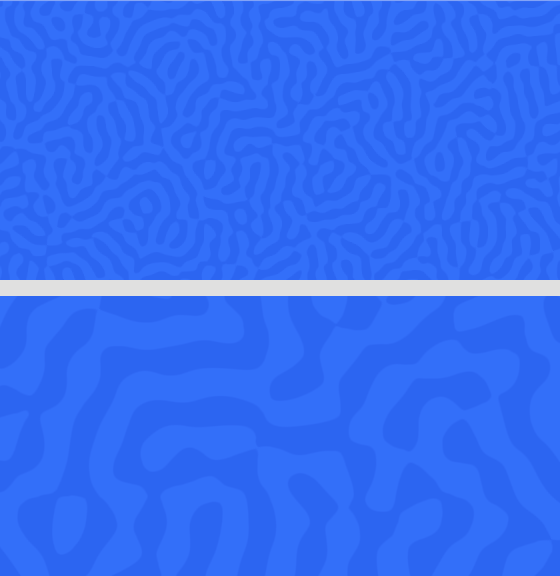
Top: the whole. Bottom: its middle third, enlarged.
Write a Shadertoy shader that draws this pattern.

```glsl
#define WAVELENGTH 0.064   // stripe period, in canvas heights
#define WAVES 24           // layered sines in the seed field
#define SPREAD 0.16        // variation of the seed wavelength
#define ALIGNMENT 0.8      // how strongly neighbouring stripes run parallel
#define PATCH_SIZE 6.0     // size of parallel groups, in wavelengths
#define SATURATION 2.0     // flattens the seed before filtering
#define REACH 3            // filter radius in taps
#define TAP_STEP 0.25      // tap spacing, in wavelengths
#define BIAS 0.045         // shifts area from dark to light
#define RIM_HEIGHT 0.0038  // pale line along the top, in canvas heights

const float PI = 3.14159265;
const vec3 LIGHT_BLUE = vec3(0.200, 0.434, 0.978);
const vec3 DARK_BLUE = vec3(0.174, 0.396, 0.945);
const vec3 RIM_BLUE = vec3(0.51, 0.64, 0.97);
const vec2 FILTER_WIDTHS = vec2(0.153, 0.306); // activator, inhibitor

struct Wave { vec2 k; float phase; float weight; };
Wave waves[WAVES];

float hash(float n) {
    return fract(sin(n * 91.37 + 4.71) * 4375.85);
}

// Slowly turning stripe direction, as a vector at twice the angle.
vec2 stripeDirection(vec2 p) {
    vec2 sum = vec2(0.3, 0.0);
    for (int i = 0; i < 8; i++) {
        float id = float(i);
        float angle = PI * (id + hash(id + 11.0)) / 4.0;
        float size = PATCH_SIZE * (0.7 + 0.7 * hash(id + 23.0));
        float x = 2.0 * PI * (dot(p, vec2(cos(angle), sin(angle))) / size + hash(id + 5.0));
        sum += 0.4 * cos(x + 2.0 * PI * vec2(hash(id + 41.0), hash(id + 53.0)));
    }
    return sum / max(length(sum), 0.5);
}

// Waves that agree with the local direction are favoured.
void prepareWaves(vec2 p) {
    vec2 direction = stripeDirection(p);
    float power = 0.0;
    for (int i = 0; i < WAVES; i++) {
        float id = float(i);
        float angle = PI * (id + hash(id)) / float(WAVES);
        float wavenumber = 2.0 * PI * (1.0 + SPREAD * (hash(id + 31.0) - 0.5));
        vec2 doubled = vec2(cos(2.0 * angle), sin(2.0 * angle));
        float weight = exp(ALIGNMENT * dot(direction, doubled));
        waves[i] = Wave(wavenumber * vec2(cos(angle), sin(angle)),
                        2.0 * PI * hash(id + 67.0), weight);
        power += 0.5 * weight * weight;
    }
    for (int i = 0; i < WAVES; i++) waves[i].weight *= inversesqrt(power);
}

float seedField(vec2 p) {
    float sum = 0.0;
    for (int i = 0; i < WAVES; i++) {
        sum += waves[i].weight * cos(dot(p, waves[i].k) + waves[i].phase);
    }
    return sum;
}

// Short-range activation minus long-range inhibition evens the stripe widths.
float turingField(vec2 p) {
    prepareWaves(p);
    vec2 total = vec2(0.0);
    vec2 weightSum = vec2(0.0);
    for (int y = -REACH; y <= REACH; y++) {
        for (int x = -REACH; x <= REACH; x++) {
            vec2 offset = TAP_STEP * vec2(x, y);
            vec2 weight = exp(-0.5 * dot(offset, offset) / (FILTER_WIDTHS * FILTER_WIDTHS));
            float seed = SATURATION * seedField(p + offset);
            total += weight * seed * inversesqrt(1.0 + seed * seed);
            weightSum += weight;
        }
    }
    vec2 mean = total / weightSum;
    return mean.x - mean.y;
}

void mainImage(out vec4 fragColor, in vec2 fragCoord) {
    vec2 uv = fragCoord / iResolution.y;
    float field = turingField(uv / WAVELENGTH) - BIAS;

    // Labyrinth with smooth edges
    float edge = max(fwidth(field), 0.0001);
    vec3 color = mix(LIGHT_BLUE, DARK_BLUE, smoothstep(-edge, edge, field));

    // Pale rim, weighted by its coverage of the pixel
    float rim = clamp((uv.y - 1.0 + RIM_HEIGHT) * iResolution.y + 0.5, 0.0, 1.0);
    fragColor = vec4(mix(color, RIM_BLUE, rim), 1.0);
}
```
